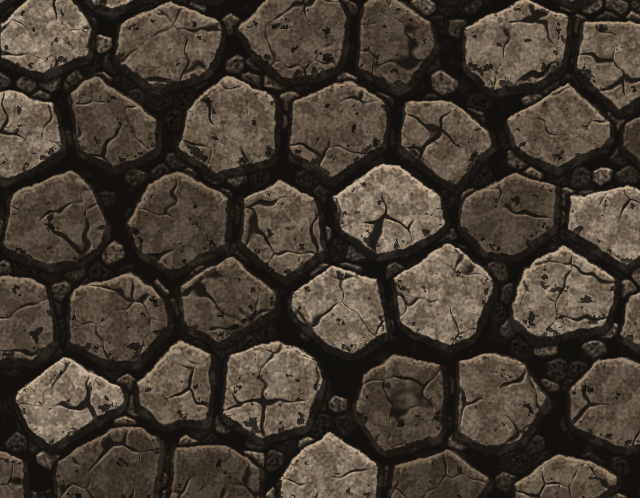
This texture is drawn by a Shadertoy shader. Its source:

```glsl
// Weathered angular cobbles packed over dark soil, lit from above.
// Each stone is a weighted Voronoi cell cut by random chamfer planes; its
// face is inset from its body, then cracked, mottled and edged with light.
#define ROWS 5.7          // stone rows per canvas height
#define CELL vec2(1.3, 1.0)
#define JITTER 0.36
#define SIZE_SPREAD 0.30
#define GAP 0.045
#define PEBBLE_SCALE 4.6
#define CRACK_SCALE 1.9
#define CRACK_WIDTH 0.035
#define LIGHT vec2(-0.24, 0.97)
#define SOIL_TONE 0.07
#define WARM vec3(1.0, 0.82, 0.64)
#define GREY vec3(1.0, 0.89, 0.76)

struct Rock { float body; float face; vec2 normal; vec2 key; };

vec2 hash2(vec2 p) {
    vec3 q = fract(p.xyx * vec3(0.1031, 0.1030, 0.0973));
    q += dot(q, q.yzx + 33.33);
    return fract((q.xx + q.yz) * q.zy);
}

// Gradient noise, roughly -0.6 to 0.6
float noise(vec2 p) {
    vec2 i = floor(p), f = p - i;
    vec2 u = f * f * f * (f * (f * 6.0 - 15.0) + 10.0);
    vec4 g;
    for (int k = 0; k < 4; k++) {
        vec2 o = vec2(k & 1, k >> 1);
        g[k] = dot(hash2(i + o) * 2.0 - 1.0, f - o);
    }
    return mix(mix(g.x, g.y, u.x), mix(g.z, g.w, u.x), u.y);
}

float fbm(vec2 p) {
    float sum = 0.0, amp = 0.6;
    for (int k = 0; k < 4; k++) {
        sum += amp * noise(p);
        p = mat2(1.6, 1.2, -1.2, 1.6) * p + 7.3;
        amp *= 0.6;
    }
    return sum;
}

float smax(float a, float b, float k) {
    float h = max(k - abs(a - b), 0.0) / k;
    return max(a, b) + h * h * k * 0.25;
}

float cover(float d, float px) { return smoothstep(px, -px, d); }

// Stone centre in xy, power weight in z; odd rows are shifted by half a cell
vec3 seed(vec2 cell) {
    vec2 shift = vec2(0.25 + 0.5 * mod(cell.y, 2.0), 0.5);
    vec2 c = cell + shift + JITTER * (hash2(cell) - 0.5);
    return vec3(c * CELL, SIZE_SPREAD * hash2(cell + 71.0).x);
}

// Adds one cutting plane; the face is inset most on the shaded side
void cut(inout Rock r, float d, vec2 n) {
    float inset = d + 0.05 - 0.045 * dot(n, LIGHT);
    if (inset > r.face) r.normal = n;
    r.body = smax(r.body, d, 0.05);
    r.face = smax(r.face, inset, 0.02);
}

Rock rock(vec2 p) {
    vec2 base = floor(p / CELL), cell = base;
    float best = 1e5;
    for (int k = 0; k < 15; k++) {
        vec2 c = base + vec2(k % 5 - 2, k / 5 - 1);
        vec3 s = seed(c);
        float power = dot(p - s.xy, p - s.xy) - s.z;
        if (power < best) { best = power; cell = c; }
    }
    vec3 s = seed(cell);
    vec2 q = p - s.xy;
    Rock r = Rock(-1.0, -1.0, vec2(0.0, 1.0), cell);
    for (int k = 0; k < 15; k++) {
        if (k == 7) continue;
        vec3 t = seed(cell + vec2(k % 5 - 2, k / 5 - 1));
        vec2 to = t.xy - s.xy;
        float len = length(to);
        cut(r, dot(q, to / len) - 0.5 * (len + (s.z - t.z) / len) + GAP, to / len);
    }
    for (int k = 0; k < 8; k++) {
        vec2 h = hash2(cell * 3.0 + float(k) * 17.0);
        float a = (float(k) + 0.8 * h.x) * 0.7854;
        vec2 n = vec2(cos(a), sin(a));
        cut(r, dot(q, n) - mix(0.47, 0.62, h.y) * length(n * vec2(1.25, 1.0)), n);
    }
    return r;
}

// Broken Voronoi borders; positive inside a crack
float crack(vec2 p) {
    vec2 q = p * CRACK_SCALE + 0.22 * vec2(noise(p * 5.0), noise(p * 5.0 + 31.0));
    vec2 i = floor(q);
    float f1 = 9.0, f2 = 9.0;
    for (int k = 0; k < 9; k++) {
        vec2 c = i + vec2(k % 3 - 1, k / 3 - 1);
        float d = length(c + hash2(c + 13.0) - q);
        f2 = min(f2, max(f1, d));
        f1 = min(f1, d);
    }
    float width = CRACK_WIDTH * (0.3 + 3.5 * noise(p * 1.7 + 5.0) + noise(p * 9.0));
    return (width - 0.5 * (f2 - f1)) / CRACK_SCALE;
}

void mainImage(out vec4 fragColor, in vec2 fragCoord) {
    float px = ROWS / iResolution.y;
    vec2 p = fragCoord * px + 0.35;
    vec2 wobble = 0.05 * vec2(noise(p * 3.5), noise(p * 3.5 + 40.0));
    float ragged = 0.035 * fbm(p * 9.0);
    Rock big = rock(p + wobble);
    Rock small = rock((p + wobble) * PEBBLE_SCALE + 50.0);
    float grit = noise(p * 24.0), mottle = fbm(p * 4.0 + big.key * 3.7);

    // Soil with half-buried pebbles
    vec2 ph = hash2(small.key + 9.0);
    float ppx = px * PEBBLE_SCALE;
    float present = step(0.42, ph.x) * smoothstep(0.0, 0.07, big.body);
    float pebble = mix(0.09, 0.34, ph.y * ph.y) * (1.0 + 1.3 * grit);
    float glint = cover(abs(small.face + 0.09) - 0.05, ppx) * smoothstep(0.2, 0.9, dot(small.normal, LIGHT));
    pebble += 0.3 * ph.y * glint;
    float tone = SOIL_TONE + 0.03 * smoothstep(0.1, 0.3, mottle);
    tone = mix(tone, 0.11, present * cover(small.body, ppx));
    tone = mix(tone, pebble, present * cover(small.face + 2.0 * ragged, ppx));

    // Shaded flanks
    vec2 h = hash2(big.key + 23.0);
    float flank = 0.105 + 0.06 * smoothstep(0.0, 0.2, mottle) + 0.05 * grit;
    tone = mix(tone, flank, cover(big.body + ragged, px));

    // Weathered face: broad patches, pale flecks, dark pits
    float face = big.face + ragged;
    float lit = dot(big.normal, LIGHT);
    float stone = mix(0.24, 0.50, h.x);
    stone *= 1.0 + 0.24 * (smoothstep(-0.05, 0.06, mottle) - 0.5) + 0.45 * grit;
    float flecks = fbm(p * 8.0 + big.key * 5.1);
    stone += 0.13 * h.x * smoothstep(0.10, 0.17, flecks);
    float edgeWear = 0.16 * smoothstep(-0.2, 0.0, face) * smoothstep(0.3, -0.6, lit);
    stone *= 1.0 - 0.65 * smoothstep(0.25, 0.31, fbm(p * 6.0 + 90.0) + edgeWear + 0.05 * h.y);

    // Cracks with a lit lip, then the bevel and its bright upper rim
    vec2 cp = p + big.key * 2.3;
    float lip = cover(-crack(cp + vec2(-0.012, 0.022)), px);
    stone = mix(stone, stone + 0.17, lip);
    stone = mix(stone, 0.07, 0.9 * cover(-crack(cp), px));
    float upper = smoothstep(0.15, 0.75, lit);
    stone += 0.10 * upper * cover(-face - 0.065 - 0.05 * grit, px);
    float rim = cover(abs(face + 0.018) - 0.012 - 0.025 * grit, px);
    stone = mix(stone, mix(0.48, 0.80, h.x), rim * (0.85 * upper + 0.15));
    tone = mix(tone, stone, cover(face, px));

    vec3 tint = mix(WARM, GREY, clamp(0.25 + 0.7 * h.x + mottle, 0.0, 1.0));
    fragColor = vec4(clamp(tone, 0.045, 0.85) * tint, 1.0);
}
```
